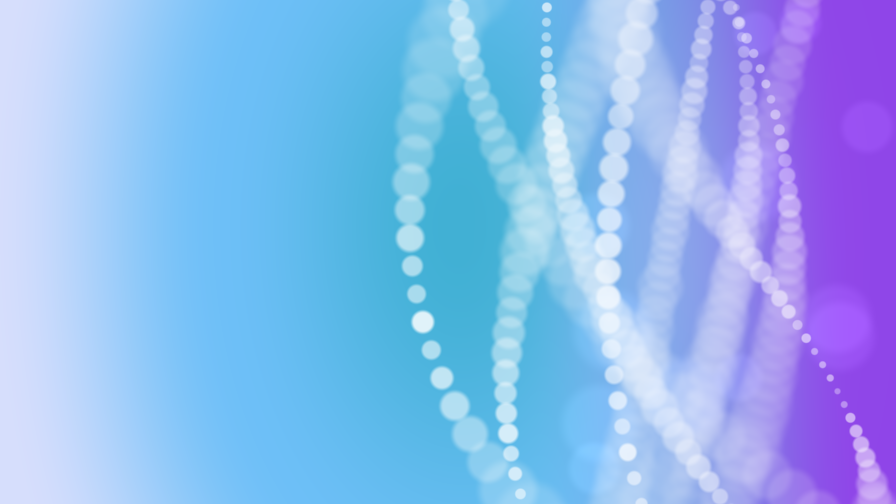
Write a WebGL 2 fragment shader that draws this background.

```glsl
#version 300 es
precision highp float;
// Strings of out-of-focus light beads over a lavender, sky, teal and violet field.
// Each string is a cubic in height, for both its sideways place and its bead radius;
// beads are soft discs laid at even heights, fainter the wider they blur.
uniform vec2 u_resolution;
out vec4 fragColor;

const int STRANDS = 10;

// Sideways place at the top, one third, two thirds and bottom of the canvas.
const vec4 PLACE[STRANDS] = vec4[](
  vec4(.914, .819, .847, 1.03), vec4(.907, 1.009, 1.231, 1.597),
  vec4(1.086, 1.113, 1.231, 1.44), vec4(1.28, 1.218, 1.211, 1.273),
  vec4(1.227, 1.093, 1.009, 1.039), vec4(1.407, 1.352, 1.292, 1.227),
  vec4(1.458, 1.484, 1.424, 1.296), vec4(1.44, 1.56, 1.546, 1.447),
  vec4(1.227, 1.366, 1.597, 1.736), vec4(1.597, 1.509, 1.431, 1.366));

// Bead radius at the same four heights.
const vec4 RADIUS[STRANDS] = vec4[](
  vec4(.079, .039, .021, .06), vec4(.021, .04, .056, .051),
  vec4(.009, .025, .039, .016), vec4(.034, .027, .022, .014),
  vec4(.069, .056, .032, .01), vec4(.014, .032, .046, .056),
  vec4(.007, .028, .051, .065), vec4(.016, .016, .049, .058),
  vec4(.065, .051, .009, .042), vec4(.032, .042, .046, .051));

// Beads per canvas height, and opacity.
const vec2 STYLE[STRANDS] = vec2[](
  vec2(18, 1.), vec2(26, .72), vec2(34, .8), vec2(19.5, 1.), vec2(25, .85),
  vec2(36, .5), vec2(34, .5), vec2(33, .55), vec2(38, .65), vec2(28, .36));

float hash(vec2 v) {
  return fract(sin(dot(v, vec2(127.1, 311.7))) * 43758.55);
}

// Weights of the cubic through four evenly spaced values, t from 0 to 1.
vec4 cubicWeights(float t) {
  float a = t - 1. / 3., b = t - 2. / 3., c = t - 1.;
  return vec4(-4.5 * a * b * c, 13.5 * t * b * c, -13.5 * t * a * c, 4.5 * t * a * b);
}

float disc(vec2 offset, float radius) {
  float soft = max(.2 * radius, 1. / u_resolution.y);
  return 1. - smoothstep(radius - soft, radius + soft, length(offset));
}

vec3 backdrop(vec2 p) {
  float d = length((p - vec2(.93, .55)) * vec2(1, .65));
  vec3 color = mix(vec3(.25, .69, .83), vec3(.43, .75, .97), smoothstep(.02, .52, d));
  color = mix(color, vec3(.84, .87, .99), smoothstep(.48, .96, d));
  float x = p.x - .06 * (1. - p.y);
  color = mix(color, vec3(.44, .6, .89), smoothstep(1., 1.36, x));
  color = mix(color, vec3(.56, .27, .91), smoothstep(1.26, 1.66, x));

  // Pale haze behind the densest strings.
  vec2 h = (p - vec2(1.33, .5)) * vec2(4.5, 2.2);
  return mix(color, vec3(.74, .79, .98), .3 * exp(-dot(h, h)));
}

// Combined cover of the beads of one string near p.
float strand(int i, vec2 p) {
  float count = STYLE[i].x, clear = 1.;
  float nearest = floor((1. - p.y) * count);
  for (float k = -3.; k <= 3.; k++) {
    float id = nearest + k;
    float t = (id + .5) / count;
    vec4 w = cubicWeights(t);
    float vary = hash(vec2(id, float(i) + 3.));
    float radius = max(dot(w, RADIUS[i]), .007) * mix(.85, 1.08, vary);
    float light = min(1., pow(.023 / radius, 1.5)) * mix(.6, 1., vary);
    clear *= 1. - STYLE[i].y * light * disc(p - vec2(dot(w, PLACE[i]), 1. - t), radius);
  }
  return 1. - clear;
}

void main() {
  vec2 p = gl_FragCoord.xy / u_resolution.y;
  p.x *= 1.778 * u_resolution.y / u_resolution.x;
  vec3 color = backdrop(p);

  // Large faint discs scattered on the right.
  for (float i = 0.; i < 12.; i++) {
    vec2 center = vec2(mix(1., 1.78, hash(vec2(i, 1))), hash(vec2(i, 2)));
    color += .04 * disc(p - center, mix(.04, .08, hash(vec2(i, 5))));
  }

  // Beads are near white, tinted by what lies behind.
  vec3 beadColor = mix(vec3(1), color, .12);
  for (int i = 0; i < STRANDS; i++) {
    color = mix(color, beadColor, strand(i, p));
  }
  fragColor = vec4(color, 1);
}
```
